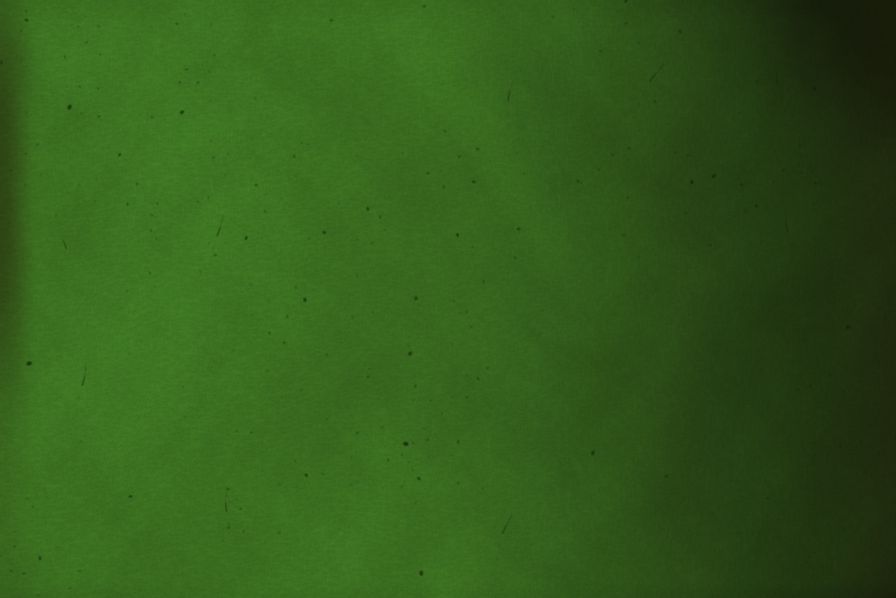
Write a WebGL 1 fragment shader that draws this texture.

```glsl
precision highp float;
uniform vec2 u_resolution;

const vec3 LEAF_GREEN = vec3(0.250, 0.476, 0.136);
const vec3 DEEP_SHADE = vec3(0.083, 0.113, 0.040);
const vec3 EDGE_BROWN = vec3(0.150, 0.165, 0.050);
const vec3 INK = vec3(0.065, 0.110, 0.035);

vec2 hash2(vec2 cell) {
  vec2 k = vec2(dot(cell, vec2(127.1, 311.7)), dot(cell, vec2(269.5, 183.3)));
  return fract(sin(k) * 43758.55);
}

mat2 turn(float angle) {
  return mat2(cos(angle), sin(angle), -sin(angle), cos(angle));
}

// Falls from 1 at zero to 0 at the given reach
float fade(float reach, float x) {
  return 1.0 - smoothstep(0.0, reach, x);
}

// Distance to the nearest scattered point
float cellular(vec2 p) {
  vec2 cell = floor(p);
  vec2 local = fract(p);
  float nearest = 2.0;
  for (int y = -1; y <= 1; y++) {
    for (int x = -1; x <= 1; x++) {
      vec2 offset = vec2(float(x), float(y));
      vec2 gap = offset + hash2(cell + offset) - local;
      nearest = min(nearest, dot(gap, gap));
    }
  }
  return sqrt(nearest);
}

// Soft clouds from warped, turning sines, about -1 to 1
float clouds(vec2 p) {
  float sum = 0.0;
  float weight = 0.5;
  for (int i = 0; i < 5; i++) {
    p += 0.55 * sin(p.yx * 1.3 + float(i) * 1.7);
    sum += weight * sin(p.x) * cos(p.y);
    p = mat2(1.36, 1.07, -1.07, 1.36) * p + 2.3;
    weight *= 0.62;
  }
  return sum;
}

// Weave of lying and upright fibres with fine dust between
float fibres(vec2 p, float upright) {
  vec2 bent = p + 0.004 * sin(p.yx * 19.0);
  float lying = cellular(turn(-0.1) * bent * vec2(60.0, 160.0)) - 0.5;
  float standing = cellular(bent * vec2(160.0, 60.0) + 9.0) - 0.5;
  float dust = cellular(bent * 230.0 + 5.0) - 0.5;
  return mix(lying, standing, upright) + 0.75 * dust;
}

// Sparse dark flecks, each an ellipse turned its own way
float flecks(vec2 p, float size, float chance, float radius, float blur) {
  vec2 cell = floor(p / size);
  vec2 pick = hash2(cell + 31.0);
  vec2 center = (cell + 0.2 + 0.6 * hash2(cell + 7.0)) * size;
  vec2 d = turn(pick.y * 19.0) * (p - center);
  float r = radius * (0.5 + 0.5 * pick.y);
  float shape = length(d * vec2(0.9, 1.2));
  float ink = 1.0 - smoothstep(r - blur, r + blur, shape);
  return ink * step(pick.x, chance) * (0.3 + 0.7 * pick.y);
}

// Faint short scratches, mostly upright, bent and broken
float scratches(vec2 p, float size, float chance, float width, float blur) {
  vec2 cell = floor(p / size);
  vec2 pick = hash2(cell + 53.0);
  vec2 center = (cell + 0.4 + 0.2 * hash2(cell + 17.0)) * size;
  vec2 d = turn((pick.y - 0.5) * 1.2) * (p - center);
  d.x += 0.003 * sin(d.y * 60.0 + pick.x * 9.0);
  float reach = size * (0.1 + 0.2 * pick.y);
  float broken = smoothstep(-0.6, 0.8, sin(d.y * 230.0) + sin(d.y * 97.0));
  float line = 1.0 - smoothstep(width - blur, width + blur, abs(d.x));
  return line * broken * fade(reach, abs(d.y)) * step(pick.x, chance);
}

// Shade from 0 for lit cloth to 1 for the dark right side
float falloff(vec2 uv, float cloud) {
  float right = pow(smoothstep(0.3, 1.12, uv.x + 0.03 * cloud), 1.5);
  float corner = fade(0.3, length(uv - 1.0));
  float rim = fade(0.05, 1.0 - uv.y) + fade(0.03, uv.y);
  float glow = fade(0.4, length(uv - vec2(0.18, 0.95)));
  return 0.11 + 0.86 * right + 0.18 * corner + 0.05 * rim - 0.08 * glow;
}

void main() {
  vec2 uv = gl_FragCoord.xy / u_resolution;
  vec2 p = gl_FragCoord.xy / u_resolution.y;
  float blur = 1.0 / u_resolution.y + 0.0005;

  // Broad light and mottling
  float cloud = clouds(p * 4.2 + 1.4);
  float mottle = clouds(p * 13.0 + 8.0);
  float blotch = clouds(p * vec2(42.0, 36.0) + 3.0);
  float shade = falloff(uv, cloud);
  float lit = 1.0 - 0.65 * clamp(shade, 0.0, 1.0);
  shade += lit * (0.12 * cloud + 0.05 * mottle + 0.03 * blotch);
  vec3 color = mix(LEAF_GREEN, DEEP_SHADE, clamp(shade, -0.1, 1.0));

  // Brownish wear on the left side
  float band = smoothstep(0.25, 0.6, uv.y) * (1.0 - smoothstep(0.75, 1.1, uv.y));
  color = mix(color, EDGE_BROWN, fade(0.045, uv.x) * (0.15 + 0.45 * band));
  color.r += 0.012 * smoothstep(0.9, 1.0, uv.x);

  // Fine grain
  float upright = 0.3 + 0.35 * smoothstep(0.4, 0.8, uv.x);
  color *= 1.0 + 0.1 * fibres(p, upright);

  // Flecks and scratches, gathered in a few patches
  float patches = smoothstep(-0.25, 0.2, clouds(p * 6.0 + 4.0));
  float marks = 0.9 * flecks(p, 0.15, 0.14, 0.0048, blur);
  marks += 0.7 * patches * flecks(p + 0.37, 0.05, 0.16, 0.0032, blur);
  marks += 0.35 * patches * flecks(p + 0.81, 0.024, 0.2, 0.0025, blur);
  marks += 0.55 * scratches(p, 0.24, 0.4, 0.001, blur);
  gl_FragColor = vec4(mix(color, INK, clamp(marks, 0.0, 0.85)), 1.0);
}
```
